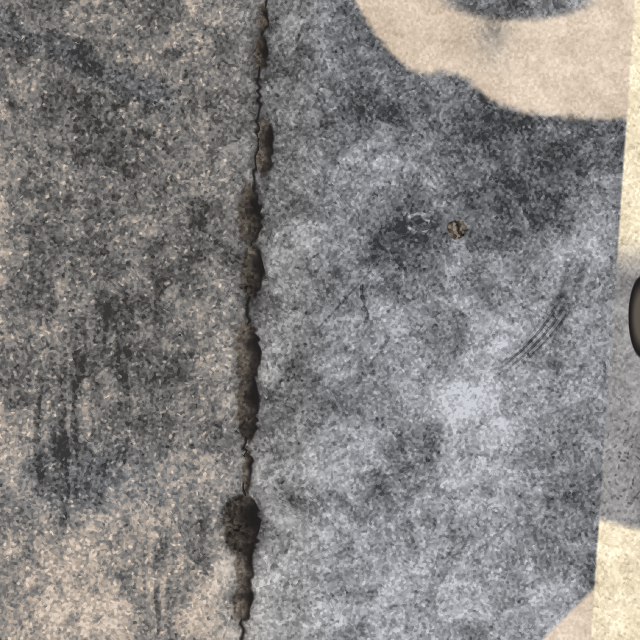
Reproduce this texture procedurally as a Shadertoy shader.

```glsl
// Weathered concrete slab with a vertical crack, sun patches and a gritty verge.
const vec3 WARM_GREY = vec3(1.02, 1, .98), COOL_GREY = vec3(.97, .995, 1.04), BEIGE = vec3(1.06, 1, .94);
const vec3 SUN_SLAB = vec3(.86, .79, .71);
const vec3 SUN_VERGE = vec3(.97, .91, .79), SHADE_VERGE = vec3(.58, .57, .57);
const vec3 RUBBLE = vec3(.37, .34, .31), PIT = vec3(.13, .12, .12);
const float BASE_TONE = .525, MOTTLE = .72, GRAIN = .22;

// Crack cavities: centre, half size
const vec4 CAVITIES[11] = vec4[11](
    vec4(.411, .971, .01, .022), vec4(.409, .919, .012, .028), vec4(.413, .768, .014, .045),
    vec4(.391, .664, .018, .045), vec4(.395, .577, .018, .046), vec4(.386, .447, .019, .052),
    vec4(.388, .372, .017, .06), vec4(.386, .264, .008, .035), vec4(.379, .18, .028, .05),
    vec4(.381, .12, .015, .04), vec4(.379, .06, .016, .03));
// Pale and dark areas: centre, radius, strength
const vec4 PALE[8] = vec4[8](
    vec4(.03, .06, .17, .1), vec4(0, .36, .06, .12), vec4(.24, .67, .06, .09), vec4(.48, .61, .06, .1),
    vec4(.76, .36, .1, .11), vec4(.6, .12, .25, .06), vec4(.94, .6, .1, .1), vec4(.31, .26, .05, .08));
const vec4 DARK[11] = vec4[11](
    vec4(.12, .82, .26, .1), vec4(.12, .46, .17, .1), vec4(.07, .26, .07, .12), vec4(.2, .26, .07, .12),
    vec4(.52, .85, .15, .09), vec4(.75, .77, .1, .12), vec4(.9, .76, .1, .12), vec4(.63, .65, .05, .14),
    vec4(.28, .41, .035, .12), vec4(.9, .22, .1, .1), vec4(.81, 1, .1, .13));

vec3 hash3(vec2 p) {
    return fract(sin(vec3(dot(p, vec2(127.1, 311.7)), dot(p, vec2(269.5, 183.3)), dot(p, vec2(419.2, 371.9)))) * 43758.5);
}

// Cellular noise: blended cell value, nearest distance, nearest cell id
vec3 cells(vec2 p) {
    vec2 base = floor(p);
    float sum = 0., weight = 0., nearest = 9., id = 0.;
    for (int k = 0; k < 9; k++) {
        vec2 cell = base + vec2(k % 3, k / 3) - 1.;
        vec3 h = hash3(cell);
        vec2 r = cell + h.xy - p;
        float d = dot(r, r), w = exp(-9. * d);
        sum += w * h.z;
        weight += w;
        if (d < nearest) { nearest = d; id = h.z; }
    }
    return vec3(sum / weight, sqrt(nearest), id);
}

float mottle(vec2 p) {
    float sum = 0., amp = 1., total = 0.;
    for (int i = 0; i < 6; i++) {
        sum += amp * cells(p).x;
        total += amp;
        amp *= .85;
        p = mat2(1.6, 1.2, -1.2, 1.6) * p + 7.3;
    }
    return sum / total - .5;
}

float stain(vec2 p, vec2 c, vec2 r) { vec2 q = (p - c) / r; return exp(-dot(q, q)); }
float below(float d, float lo, float hi) { return 1. - smoothstep(lo, hi, d); }
float segment(vec2 p, vec2 a, vec2 b) {
    vec2 d = b - a;
    return length(p - a - d * clamp(dot(p - a, d) / dot(d, d), 0., 1.));
}

void mainImage(out vec4 fragColor, in vec2 fragCoord) {
    vec2 uv = fragCoord / iResolution.xy;
    float aa = 1.5 / iResolution.y;
    vec2 wobble = sin(uv.yx * vec2(37, 31) + 2. * sin(uv * 23.)) + .5 * sin(uv.yx * 97. + 3. * sin(uv * 61.));
    vec2 p = uv + .006 * wobble, rough = uv + .0022 * sin(uv.yx * 190. + 4. * wobble);
    float m = mottle(p * 9.), grain = cells(uv * 230.).x - .5;
    vec3 speck = cells(rough * 100.), blot = cells(p * 21.);
    float left = below(uv.x, .3, .42), fleck = below(speck.y, .1, .4);

    // Stained concrete, wiped streaks and flecks
    float tone = BASE_TONE + MOTTLE * m + GRAIN * grain;
    for (int i = 0; i < 8; i++) tone += PALE[i].w * stain(p, PALE[i].xy, PALE[i].zz);
    for (int i = 0; i < 11; i++) tone -= DARK[i].w * stain(p, DARK[i].xy, DARK[i].zz);
    float wipe = cells(uv * vec2(95, 7) + wobble * .2).x - .5;
    tone += left * wipe * (.07 + .16 * stain(uv, vec2(.12, .36), vec2(.09, .15)) + .25 * stain(uv, vec2(.25, .07), vec2(.02, .07)));
    tone -= .09 * step(.8, blot.z) * below(blot.y, .05, .35);
    tone += fleck * ((.12 + .08 * left) * step(.8, speck.z) - .14 * step(speck.z, .1));

    // Skid marks, brush streak, scratches and pale ring
    float across = uv.x - .9 + 3.5 * (.6 - uv.y) * (.6 - uv.y);
    float skid = below(abs(across), .012, .024) * smoothstep(.41, .45, uv.y) * below(uv.y, .58, .61);
    tone -= .17 * skid * mix(smoothstep(-.3, .5, sin(across * 520.)), 1., smoothstep(.48, .55, uv.y));
    float brush = below(segment(p, vec2(0, .96), vec2(.25, .85)), .005, .035);
    tone -= .13 * brush * (.3 + cells(vec2(uv.x * 5., (uv.y + uv.x * .45) * 110.)).x);
    tone -= .12 * below(segment(uv, vec2(.5, .49), vec2(.58, .577)), .0005, .0005 + aa);
    tone -= .18 * below(segment(rough, vec2(.565, .55), vec2(.572, .5)), .002, .005);
    tone -= .1 * below(segment(rough, vec2(.42, .77), vec2(.49, .745)), .002, .009);
    float ring = abs(length(rough - vec2(.653, .65)) - .016);
    tone += .25 * below(ring, .001, .004) * smoothstep(.35, .6, speck.x);
    float cool = .75 * smoothstep(.3, .6, uv.x) + .6 * stain(p, vec2(.15, .25), vec2(.16, .06)) + .5 * brush;
    vec3 col = clamp(tone, .22, .82) * mix(WARM_GREY, COOL_GREY, min(cool, 1.));
    col *= mix(vec3(1), BEIGE, left * smoothstep(.48, .66, tone));

    // Round clod
    col = mix(col, RUBBLE * (.6 + .7 * speck.x + grain), below(length(rough - vec2(.713, .643)), .014, .017));

    // Sun patches on the slab
    float shore = .81 + .19 * exp(5.53 - 10. * uv.x) + .035 * stain(uv, vec2(.715, 0), vec2(.05, 9));
    float sun = smoothstep(-.008, .01, uv.y - shore + rough.x - uv.x);
    sun *= 1. - .95 * below(length((uv - vec2(.81, 1.005)) / vec2(.12, .038)), .75, 1.15);
    sun *= 1. - .45 * stain(uv, vec2(.77, .95), vec2(.025, .04));
    sun = max(sun, smoothstep(-.006, .006, uv.x - .847 - uv.y));
    col = mix(col, SUN_SLAB + .3 * m + .1 * grain, sun);

    // Crack: thin seam with rubble-filled cavities
    vec2 cp = rough + .0015 * wobble;
    float crack = abs(cp.x - .379 - uv.y * (.005 + .03 * uv.y)) - .0025, shade = .9;
    for (int i = 0; i < 11; i++) {
        vec4 c = CAVITIES[i];
        vec2 q = (cp - c.xy) / c.zw;
        float d = (length(q) - 1.) * c.z;
        if (d < crack) { crack = d; shade = smoothstep(-.5, .85, q.x + .25 * sin(q.y * 5.)); }
    }
    col *= 1. - .2 * below(crack, 0., .014);
    col = mix(col, mix(RUBBLE * (.9 + 1.5 * m + .5 * grain), PIT, .95 * shade), below(crack, -aa, aa));

    // Gritty verge with a dark lump
    float shadow = smoothstep(.225, .24, uv.y + .25 * uv.x - .19) * below(uv.y, .56, .64);
    vec3 verge = mix(SUN_VERGE, SHADE_VERGE, shadow) + .4 * m + .14 * grain;
    verge *= 1. - (.12 + .28 * stain(uv, vec2(.98, .27), vec2(.04, .07))) * step(.65, speck.z) * fleck;
    float lump = length((uv - vec2(1.005, .505)) / vec2(.023, .065));
    verge = mix(verge, mix(RUBBLE, PIT, smoothstep(.5, .95, lump)), below(lump, .95, 1.05));
    col = mix(col, verge, smoothstep(-aa, aa, uv.x - .923 - .069 * uv.y));

    fragColor = vec4(clamp(col, 0., 1.), 1);
}
```
